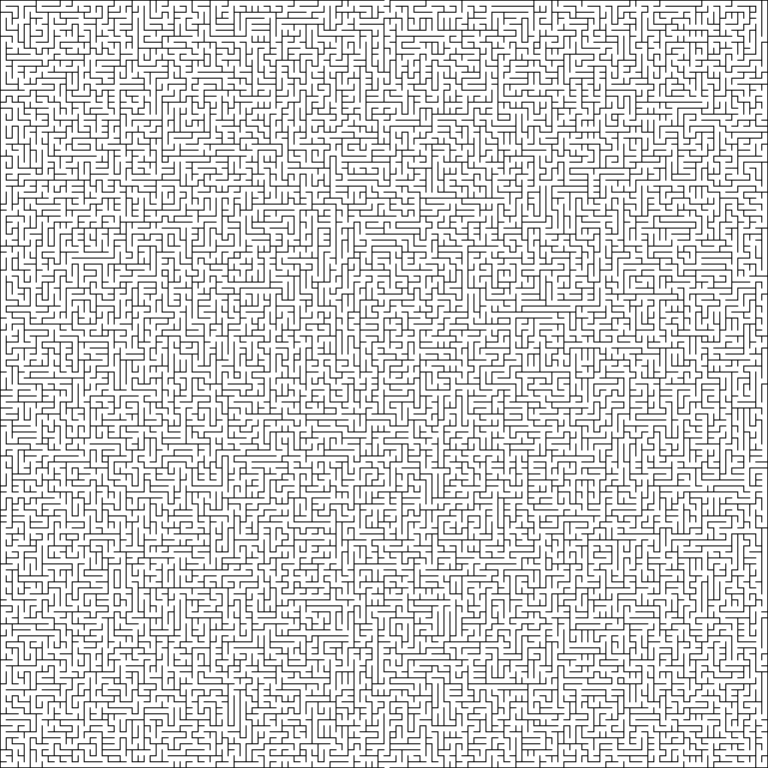
Give the GLSL for this pattern, as a Shadertoy shader.

```glsl
#define CELLS 128.0       // maze cells per side
#define LINE 0.00128      // wall thickness, in canvas units
#define INSET 0.00026     // distance of the rim's centre line from the edge
#define GATE 64.0         // column of the two openings
#define LOOP_STEPS 8      // longest closed loop that is broken open
#define STRAIGHT 0.5      // share of posts that build sideways
#define PAPER vec3(1.0)
#define INK vec3(0.0)

float hash(vec2 p) {
    vec3 q = fract(p.xyx * 0.1031);
    q += dot(q, q.yzx + 33.33);
    return fract((q.x + q.y) * q.z);
}

// Each row and column of posts has one fixed building direction
float laneSign(float lane, float axis) {
    return hash(vec2(lane + 17.0, 311.0 + 97.0 * axis)) < 0.5 ? -1.0 : 1.0;
}

// A post builds one wall, along its row or along its column
vec2 buildStep(vec2 post, bool turned) {
    bool sideways = (hash(post + 5.0) < STRAIGHT) != turned;
    return sideways ? vec2(laneSign(post.y, 0.0), 0.0)
                    : vec2(0.0, laneSign(post.x, 1.0));
}

bool onRim(vec2 post) {
    return any(lessThanEqual(post, vec2(0.0)))
        || any(greaterThanEqual(post, vec2(CELLS)));
}

// Walls that close a small loop are turned at its even post
vec2 wallDirection(vec2 post) {
    if (onRim(post)) return vec2(0.0);
    bool looped = false;
    if (mod(post, 2.0) == vec2(0.0)) {
        vec2 walker = post;
        for (int i = 0; i < LOOP_STEPS; i++) {
            walker += buildStep(walker, false);
            looped = looped || walker == post;
        }
    }
    return buildStep(post, looped);
}

// 1 where a wall joins the post to its neighbour
float wall(vec2 post, vec2 dir) {
    vec2 next = post + dir;
    if (any(lessThan(next, vec2(0.0))) || any(greaterThan(next, vec2(CELLS)))) return 0.0;
    if (onRim(post) && onRim(next))
        return abs(0.5 * (post.x + next.x) - GATE - 0.5) < 0.1 ? 0.0 : 1.0;
    return wallDirection(post) == dir || wallDirection(next) == -dir ? 1.0 : 0.0;
}

// Share of a footprint centred on x that lies between lo and hi
vec2 coverage(vec2 x, float lo, float hi, float footprint) {
    vec2 a = max(x - 0.5 * footprint, vec2(lo));
    vec2 b = min(x + 0.5 * footprint, vec2(hi));
    return clamp((b - a) / footprint, 0.0, 1.0);
}

void mainImage(out vec4 fragColor, in vec2 fragCoord) {
    float scale = CELLS / (1.0 - 2.0 * INSET);
    vec2 p = (fragCoord / iResolution.y - INSET) * scale;
    float footprint = scale / iResolution.y;
    float halfLine = 0.5 * LINE * scale;

    vec2 post = clamp(floor(p + 0.5), 0.0, CELLS);
    vec2 q = p - post;

    // Disjoint parts: the square post and its four arms
    vec2 core = coverage(q, -halfLine, halfLine, footprint);
    vec2 ahead = coverage(q, halfLine, 2.0, footprint);
    vec2 behind = coverage(q, -2.0, -halfLine, footprint);
    vec2 right = vec2(1.0, 0.0), up = vec2(0.0, 1.0);

    float ink = core.x * core.y;
    if (core.y > 0.0)
        ink += core.y * (ahead.x * wall(post, right) + behind.x * wall(post, -right));
    if (core.x > 0.0)
        ink += core.x * (ahead.y * wall(post, up) + behind.y * wall(post, -up));

    fragColor = vec4(mix(PAPER, INK, clamp(ink, 0.0, 1.0)), 1.0);
}
```
